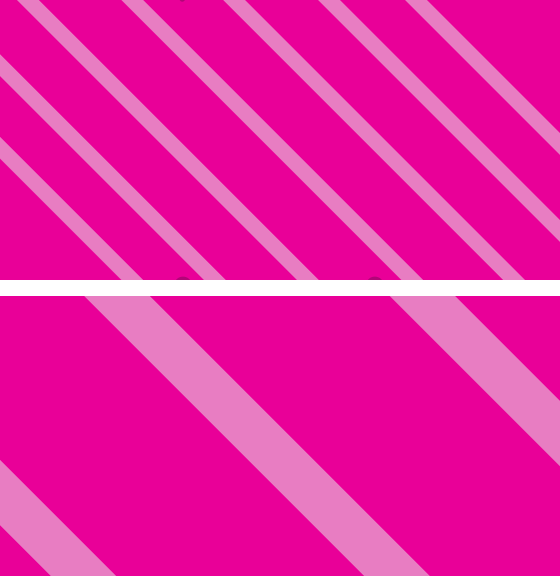
Top, the full canvas; bottom, a detail of the centre.
This pattern is drawn by a Shadertoy shader. Its source:

```glsl
// Coverage of a shape from its signed distance, in canvas heights
float coverage(float dist) {
    return clamp(0.5 - dist * iResolution.y, 0.0, 1.0);
}

// Diagonal offset of a stripe's centre; the spacing swells in the middle
float stripeCentre(float index) {
    float phase = index * 1.0472;
    return 0.4716 + 0.3355 * index + 0.038 * sin(phase)
         - 0.0033 * cos(phase) + 0.0043 * cos(2.0 * phase);
}

// Seven falling stripes, leaving two corners plain
float stripes(vec2 p) {
    float diagonal = p.x + p.y - 1.0;
    float dist = 1e3;
    for (int i = -3; i <= 3; i++) {
        float offset = abs(diagonal - stripeCentre(float(i)));
        dist = min(dist, (offset - 0.039) * 0.7071);
    }
    return coverage(dist);
}

// Small dark spots cut off by the upper and lower edges
float edgeSpots(vec2 p) {
    float dist = length(p - vec2(0.651, 1.004)) - 0.010;
    for (int i = 0; i < 2; i++) {
        vec2 centre = vec2(0.6536 + 0.685 * float(i), -0.0205);
        dist = min(dist, length(p - centre) - 0.0326);
    }
    return coverage(dist);
}

void mainImage(out vec4 fragColor, in vec2 fragCoord) {
    vec2 p = fragCoord / iResolution.y;
    vec3 magenta = vec3(0.914, 0.0, 0.596);
    vec3 palePink = vec3(0.91, 0.49, 0.76);
    vec3 darkMagenta = vec3(0.70, 0.02, 0.47);

    vec3 colour = mix(magenta, palePink, stripes(p));
    colour = mix(colour, darkMagenta, edgeSpots(p));
    fragColor = vec4(colour, 1.0);
}
```
